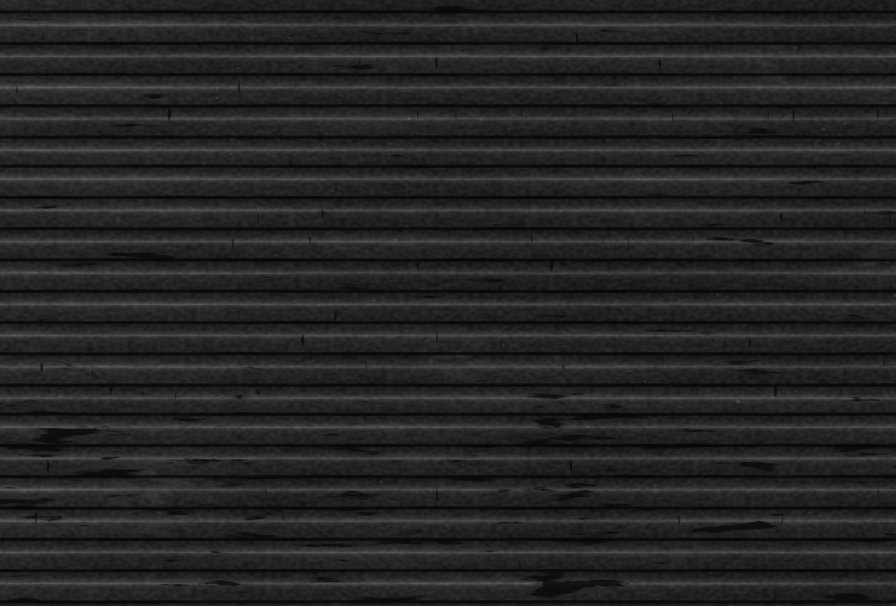
A Shadertoy shader for this texture:

```glsl
// Weathered dark metal shutter: horizontal slats stacked in panels of eight, each
// with a black seam and a lit ridge. The last slat of a panel is cut short.
// Gradient noise adds grain, soot streaks, chips, drips and pale scuffs.

#define SLAT_HEIGHT 0.05164   // in canvas heights
#define PANEL_HEIGHT 0.4093   // slightly under eight slats
#define PANEL_START 0.2741    // seam of a panel, measured from the top
#define RIDGE_POS 0.42        // ridge position inside a slat
#define RIDGE_GAIN 0.15
#define SEAM_WIDTH 0.0016
#define GRAIN 0.085
#define SOOT_LEVEL 0.30       // higher leaves fewer streaks
#define SOOT_COLOR 0.035
#define SCUFF_COLOR 0.27

vec2 hashGradient(vec2 cell) {
    vec3 h = fract(cell.xyx * vec3(0.1031, 0.1030, 0.0973));
    h += dot(h, h.yzx + 33.33);
    float angle = 6.28318 * fract((h.x + h.y) * h.z);
    return vec2(cos(angle), sin(angle));
}

float gradientNoise(vec2 p) {
    vec2 i = floor(p), f = p - i;
    vec2 u = f * f * f * (f * (f * 6.0 - 15.0) + 10.0);
    vec2 e = vec2(1.0, 0.0);
    float a = dot(hashGradient(i), f);
    float b = dot(hashGradient(i + e.xy), f - e.xy);
    float c = dot(hashGradient(i + e.yx), f - e.yx);
    float d = dot(hashGradient(i + e.xx), f - e.xx);
    return mix(mix(a, b, u.x), mix(c, d, u.x), u.y);
}

float fbm(vec2 p) {
    float sum = 0.0, gain = 0.6;
    for (int i = 0; i < 4; i++) {
        sum += gain * gradientNoise(p);
        p = p * 2.03 + 17.3;
        gain *= 0.5;
    }
    return sum;
}

// Soft elliptical spot: 1 at the center, fading outwards
float spot(vec2 p, vec2 center, vec2 radius) {
    vec2 q = (p - center) / radius;
    return exp(-dot(q, q));
}

// Brightness across one slat, f running downwards from seam to seam
float slatProfile(float f, float pixel) {
    float above = RIDGE_POS - f;
    float flank = mix(0.095, 0.145, f / RIDGE_POS);
    float face = mix(0.145, 0.115, (f - RIDGE_POS) / (1.0 - RIDGE_POS));
    float shade = mix(face, flank, smoothstep(-pixel, pixel, above));
    float falloff = above > 0.0 ? 0.085 : 0.05;
    return shade + RIDGE_GAIN * exp(-abs(above) / falloff);
}

// Pale rubbed patches: center and radius, measured from the top left
float scuffs(vec2 p) {
    vec4 patches[4] = vec4[4](
        vec4(0.753, 0.590, 0.050, 0.032), vec4(0.270, 0.810, 0.075, 0.080),
        vec4(1.255, 0.110, 0.040, 0.040), vec4(1.450, 0.440, 0.050, 0.018));
    float cover = 0.0;
    for (int i = 0; i < 4; i++)
        cover = max(cover, spot(p, patches[i].xy, patches[i].zw));
    float ragged = 0.5 + 1.6 * fbm(p * vec2(22.0, 60.0));
    return cover * smoothstep(0.2, 0.9, ragged);
}

void mainImage(out vec4 fragColor, in vec2 fragCoord) {
    float pixel = 1.0 / iResolution.y;
    vec2 p = vec2(fragCoord.x, iResolution.y - fragCoord.y) * pixel;

    // Panel and slat coordinates, with slightly uneven edges
    float y = p.y - PANEL_START + 0.0007 * gradientNoise(p * vec2(5.0, 30.0));
    float panel = floor(y / PANEL_HEIGHT);
    float inPanel = y - panel * PANEL_HEIGHT;
    float slat = floor(inPanel / SLAT_HEIGHT);
    float row = panel * 8.0 + slat;
    float inSlat = inPanel - slat * SLAT_HEIGHT;
    float slatEnd = min(SLAT_HEIGHT, PANEL_HEIGHT - slat * SLAT_HEIGHT);
    float seamDist = min(inSlat, slatEnd - inSlat);

    // Metal with tonal drift along each slat, brighter to the left
    float metal = slatProfile(inSlat / SLAT_HEIGHT, pixel / SLAT_HEIGHT);
    float drift = gradientNoise(vec2(p.x * 2.5, row * 3.7 + 0.5));
    metal *= 1.0 + 0.22 * drift + 0.14 * exp(-p.x * 3.0);

    // Fine grain and bright chips
    float grain = gradientNoise(p * vec2(105.0, 150.0));
    metal += GRAIN * (0.6 * grain + 0.5 * fbm(p * vec2(30.0, 70.0)));
    float chips = smoothstep(0.42, 0.6, gradientNoise(p * vec2(85.0, 120.0) + 41.0));
    metal += 0.08 * chips * smoothstep(-0.1, 0.3, fbm(p * 7.0 + 5.0));

    metal = mix(metal, SCUFF_COLOR, 0.5 * scuffs(p));

    // Soot streaks broken at the seams, gathering in the lower half
    float streak = fbm(vec2(p.x * 6.0, p.y * 38.0 + row * 7.3));
    float gather = 0.10 * smoothstep(0.55, 0.75, p.y)
        + 0.14 * spot(p, vec2(0.08, 0.76), vec2(0.22, 0.14))
        + 0.10 * spot(p, vec2(0.95, 0.80), vec2(0.22, 0.20))
        + 0.16 * spot(p, vec2(0.80, 0.02), vec2(0.20, 0.06));
    float soot = smoothstep(SOOT_LEVEL, SOOT_LEVEL + 0.14, streak + gather + 0.08 * grain);
    metal = mix(metal, SOOT_COLOR, 0.85 * soot);

    // Short vertical drips
    float drip = smoothstep(0.46, 0.6, gradientNoise(p * vec2(95.0, 24.0) + 9.0));
    metal *= 1.0 - 0.55 * drip;

    // Seams, varying in depth
    float seam = 1.0 - smoothstep(SEAM_WIDTH, SEAM_WIDTH + 1.3 * pixel, seamDist);
    float seamDepth = 0.75 + 0.3 * gradientNoise(vec2(p.x * 9.0, row * 5.1 + 0.3));
    metal = mix(metal, 0.02, seam * clamp(seamDepth, 0.0, 1.0));

    fragColor = vec4(vec3(clamp(metal, 0.0, 1.0)), 1.0);
}
```
